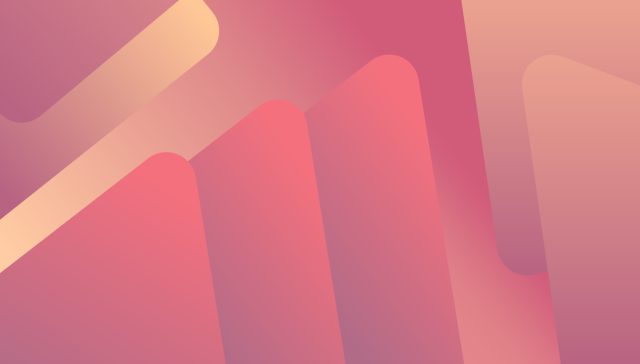
Give the GLSL for this background, as a WebGL 2 fragment shader.

```glsl
#version 300 es
precision highp float;
// Layered rounded corners in rose, peach and mauve over a diagonal gradient.
// Each layer is a rounded wedge distance function with its own gradient;
// coordinates are in units of the canvas height, origin at the lower left.

uniform vec2 u_resolution;
out vec4 outColor;

// Signed distance to a wedge with its corner rounded by a circle at center.
// The two sides run away from the corner along sideA and sideB.
float roundedWedge(vec2 p, vec2 center, vec2 sideA, vec2 sideB, float radius) {
    vec2 q = p - center;
    vec2 a = normalize(sideA);
    vec2 b = normalize(sideB);
    float turn = sign(a.x * b.y - a.y * b.x);
    float distA = dot(q, vec2(a.y, -a.x)) * turn;
    float distB = dot(q, vec2(-b.y, b.x)) * turn;
    bool atCorner = dot(q, a) < 0.0 && dot(q, b) < 0.0;
    return (atCorner ? length(q) : max(distA, distB)) - radius;
}

// Antialiased coverage of a distance
float cover(float d) {
    float edge = 0.75 / u_resolution.y;
    return 1.0 - smoothstep(-edge, edge, d);
}

vec3 ramp(vec3 from, vec3 to, float t) {
    return mix(from, to, clamp(t, 0.0, 1.0));
}

void main() {
    vec2 p = gl_FragCoord.xy / u_resolution.y;
    vec3 mauve = vec3(0.72, 0.39, 0.51);
    vec3 rose = vec3(0.87, 0.53, 0.54);
    vec3 crimson = vec3(0.82, 0.36, 0.48);
    vec3 peach = vec3(1.0, 0.80, 0.64);
    vec3 salmon = vec3(0.92, 0.63, 0.56);

    // Backdrop: peach to crimson, with a soft glow at the lower right
    float along = dot(p, vec2(0.8, 0.6));
    vec3 color = ramp(peach, rose, (along - 0.2) / 0.8);
    color = ramp(color, crimson, (along - 1.0) / 0.35);
    float glow = 1.0 - smoothstep(0.95, 1.3, dot(p, vec2(0.75, 0.66)));
    color = mix(color, vec3(0.89, 0.52, 0.54), glow * smoothstep(1.0, 1.15, p.x));

    // Diagonal band and the darker panel on top of it
    float band = roundedWedge(p, vec2(0.52, 0.915), vec2(-1.0, -0.796), vec2(-0.8, 1.0), 0.082);
    float bandShade = dot(p - vec2(0.0, 0.484), vec2(1.05, 0.88));
    color = mix(color, ramp(mauve, vec3(1.0, 0.78, 0.59), bandShade), cover(band));

    float panel = roundedWedge(p, vec2(0.059, 0.745), vec2(1.0, 0.835), vec2(0.0, 1.0), 0.082);
    float panelShade = dot(p - vec2(0.05, 0.66), vec2(1.42, 1.24));
    color = mix(color, ramp(mauve, vec3(0.84, 0.51, 0.54), panelShade), cover(panel));

    // Hanging and rising slabs on the right
    float hanging = roundedWedge(p, vec2(1.45, 0.328), vec2(-0.144, 1.0), vec2(1.0, 0.3), 0.085);
    color = mix(color, ramp(mauve, salmon, (p.y - 0.24) / 0.74), cover(hanging));

    float rising = roundedWedge(p, vec2(1.516, 0.768), vec2(0.14, -1.0), vec2(1.0, -0.375), 0.082);
    color = mix(color, ramp(mauve, salmon, p.y / 0.84), cover(rising));

    // Three stepped peaks, drawn from back to front
    for (float i = 2.0; i >= 0.0; i--) {
        vec2 peak = vec2(0.457 + 0.306 * i, 0.5 + 0.155 * i - 0.0105 * i * i);
        float d = roundedWedge(p, peak, vec2(-1.0, -0.775), vec2(0.16, -1.0), 0.082);
        vec2 slope = vec2(mix(0.75, 1.6, min(i, 1.0)), 1.2);
        float shade = 1.0 + dot(p - peak, slope);
        vec3 fill = ramp(vec3(0.70, 0.42, 0.53), vec3(0.96, 0.44, 0.49), shade);
        color = mix(color, fill, cover(d));
    }

    outColor = vec4(color, 1.0);
}
```
